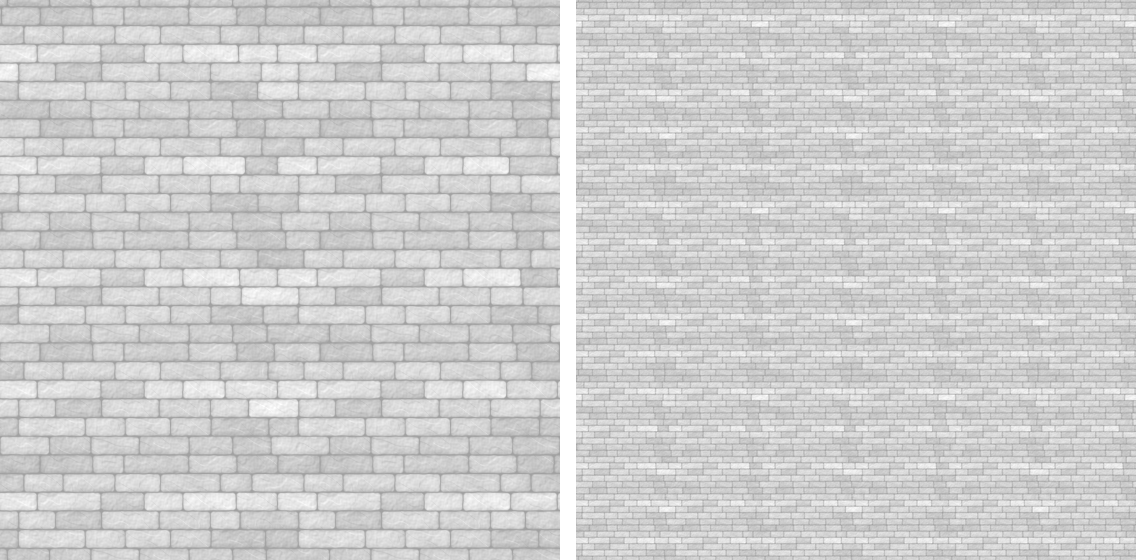
Left: one tile. Right: repeated 3 by 3.
Reproduce this texture procedurally as a Shadertoy shader.

```glsl
const float ROWS = 30.0, COLUMNS = 12.0;   // bricks down and across
const float PERIOD = 6.0;                  // the bond repeats every 6 rows and 6 bricks
const float ASPECT = ROWS / COLUMNS;       // mean brick width in row heights
const float ROW_SHIFT[6] = float[6](0.95, 0.6, 0.35, 0.02, 0.6, 0.88);

float hash(vec2 p) {
    vec3 q = fract(p.xyx * 0.1031);
    q += dot(q, q.yzx + 33.33);
    return fract((q.x + q.y) * q.z);
}

float cornerGradient(vec2 cell, vec2 corner, vec2 f) {
    float angle = 6.2832 * hash(cell + corner);
    return dot(vec2(cos(angle), sin(angle)), f - corner);
}

float gradientNoise(vec2 p) {
    vec2 cell = floor(p), f = fract(p);
    vec2 u = f * f * f * (f * (f * 6.0 - 15.0) + 10.0);
    float low = mix(cornerGradient(cell, vec2(0, 0), f), cornerGradient(cell, vec2(1, 0), f), u.x);
    float high = mix(cornerGradient(cell, vec2(0, 1), f), cornerGradient(cell, vec2(1, 1), f), u.x);
    return mix(low, high, u.y);
}

// Wrapped brick identity; the last brick of each group differs between repeats
vec2 brickSeed(float column, float row) {
    vec2 cell = mod(vec2(column, row), vec2(COLUMNS, ROWS));
    vec2 seed = mod(cell, PERIOD);
    return seed.x > 4.5 ? cell + 40.0 : seed;
}

// Left end of a brick, in mean brick widths
float brickEdge(float column, float row) {
    return column + 0.5 * (hash(brickSeed(column, row) + 7.0) - 0.5);
}

// Split stone: chipped ledges with a finer grain
float relief(vec2 p) {
    float ledge = gradientNoise(p * vec2(1.2, 1.5) + 0.4 * p.yx);
    return 0.35 * smoothstep(-0.06, 0.06, ledge)
         + 0.4 * gradientNoise(p * 3.7)
         + 0.25 * gradientNoise(p * 7.3 + 5.0);
}

float roundedBox(vec2 p, vec2 halfSize, float radius) {
    vec2 q = abs(p) - halfSize + radius;
    return length(max(q, 0.0)) + min(max(q.x, q.y), 0.0) - radius;
}

void mainImage(out vec4 fragColor, in vec2 fragCoord) {
    vec2 uv = fragCoord / iResolution.xy;
    float pixel = ROWS / iResolution.y;

    // Find the brick
    float y = uv.y * ROWS + 0.37;
    float row = floor(y);
    float rowInGroup = mod(row, PERIOD);
    float x = uv.x * COLUMNS - ROW_SHIFT[int(rowInGroup)];
    float column = floor(x + 0.5);
    if (x < brickEdge(column, row)) column -= 1.0;
    float left = brickEdge(column, row), right = brickEdge(column + 1.0, row);
    vec2 seed = brickSeed(column, row);

    // Brick outline, in row heights from its centre
    vec2 p = vec2((x - 0.5 * (left + right)) * ASPECT, y - row - 0.5);
    vec2 stone = p + seed * vec2(17.0, 23.0) + 50.0;
    vec2 halfSize = vec2(0.5 * (right - left) * ASPECT, 0.5) - vec2(0.02, 0.03);
    float d = roundedBox(p, halfSize, 0.18) + 0.035 * gradientNoise(stone * 3.0);

    // Tone drifts from row to row and varies by brick
    float wave = cos((rowInGroup - 5.3) * 1.0472);
    float tone = 0.845 - 0.03 * wave;
    tone += (hash(seed + 19.0) - 0.5) * (0.115 - 0.045 * wave);

    // Stains, and relief lit from the upper left
    tone += 0.05 * gradientNoise(stone * 1.1 + 9.0) + 0.03 * p.y;
    tone += 0.12 * (relief(stone) - relief(stone + vec2(-0.06, 0.09)));

    // Soft rim and joint
    tone *= 1.0 - 0.1 * exp(9.0 * min(d, 0.0));
    float blur = 0.025 + 0.5 * pixel;
    tone = mix(tone, 0.63, smoothstep(-blur, blur, d));

    fragColor = vec4(vec3(clamp(tone, 0.0, 1.0)), 1.0);
}
```
